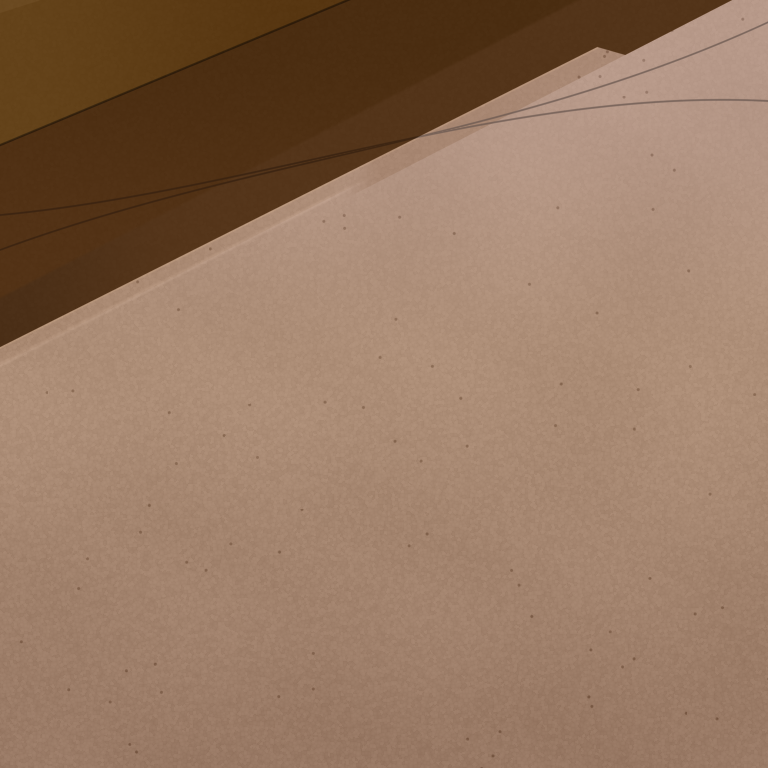
This texture is drawn by a WebGL 2 fragment shader. Its source:

```glsl
#version 300 es
precision highp float;
// Sunlit sandy slab with a stepped diagonal rim, above it a brown shadow and an
// ochre wall, crossed by two thin wires. Straight edges are signed height
// differences, the wires are cubics, and the grain is cellular noise.
uniform vec2 u_resolution;
out vec4 fragColor;

vec2 hash2(vec2 cell) {
    vec3 q = fract(cell.xyx * vec3(0.1031, 0.1030, 0.0973));
    q += dot(q, q.yzx + 33.33);
    return fract((q.xx + q.yz) * q.zy);
}

// Cellular noise: distance to the nearest grain, and that grain's random id
vec2 grains(vec2 p) {
    vec2 cell = floor(p), local = fract(p), nearest = vec2(9.0, 0.0);
    for (int j = -1; j <= 1; j++)
        for (int i = -1; i <= 1; i++) {
            vec2 offset = vec2(i, j);
            vec2 rnd = hash2(cell + offset);
            float dist = length(offset + rnd - local);
            if (dist < nearest.x) nearest = vec2(dist, fract(rnd.x * 7.3 + rnd.y * 13.7));
        }
    return nearest;
}

// Antialiased coverage of the positive side of an edge
float fill(float side, float px) {
    return smoothstep(-px, px, side);
}

// Soft line of the given half width around zero
float stroke(float side, float halfWidth, float px) {
    return 1.0 - smoothstep(max(halfWidth - px, 0.0), halfWidth + px, abs(side));
}

float cubic(float x, vec4 k) {
    return k.x + x * (k.y + x * (k.z + x * k.w));
}

void main() {
    vec2 p = gl_FragCoord.xy / u_resolution;
    float px = 0.8 / min(u_resolution.x, u_resolution.y);

    // Heights of the slab rim and of the step behind it
    float rim = 0.548 + 0.5025 * p.x - p.y;
    float inner = 0.510 + 0.514 * p.x - p.y;
    float stepEnd = 0.939 - 0.286 * (p.x - 0.777) - p.y;
    float sandMask = fill(max(inner, min(rim, stepEnd)), px);

    // Brown shadow with a paler strip beside the slab
    float strip = fill(0.612 + 0.515 * p.x - p.y, px * 3.0);
    vec3 shade = mix(vec3(0.325, 0.197, 0.085), vec3(0.29, 0.175, 0.065),
                     smoothstep(0.65, 1.0, p.y));
    shade = mix(shade, vec3(0.335, 0.212, 0.108), strip * 0.75);
    shade *= 1.0 - 0.12 * strip * smoothstep(0.25, 0.0, p.x);

    // Ochre wall with a lighter top and a dark lower edge
    float wall = p.y - 0.811 - 0.417 * p.x;
    vec3 ochre = mix(vec3(0.39, 0.26, 0.10), vec3(0.34, 0.21, 0.065),
                     smoothstep(0.0, 0.42, p.x));
    ochre = mix(ochre, vec3(0.43, 0.30, 0.14), 0.7 * fill(p.y - 0.983 - 0.32 * p.x, px));
    shade = mix(shade, ochre, fill(wall, px));
    shade *= 1.0 - 0.42 * stroke(wall, 0.0015, px);

    // Sand: paler and pinker towards the top, with broad faint drifts
    vec3 sand = mix(vec3(0.592, 0.468, 0.388), vec3(0.675, 0.553, 0.463),
                    smoothstep(-0.1, 0.58, p.y));
    sand = mix(sand, vec3(0.715, 0.597, 0.535), smoothstep(0.5, 0.93, p.y));
    sand += 0.006 * sin(p.x * 9.0 - p.y * 15.0 + 2.0 * sin(p.x * 5.0 + p.y * 4.0));
    sand += 0.004 * sin(p.x * 21.0 + p.y * 17.0 + sin(p.y * 23.0));

    // Step face, its pale ridge on the left and the lit rim
    float face = fill(-inner, px) * smoothstep(0.44, 0.50, p.x);
    sand = mix(sand, vec3(0.63, 0.495, 0.405), face * 0.65);
    float ridge = 0.525 + 0.506 * p.x - p.y;
    float leftPart = 1.0 - smoothstep(0.42, 0.50, p.x);
    sand = mix(sand, vec3(0.65, 0.52, 0.425), 0.5 * leftPart * fill(-ridge, px));
    sand += 0.035 * leftPart * stroke(ridge, 0.003, px * 2.0);
    sand += vec3(0.05, 0.045, 0.03) * stroke(rim, 0.0025, px) * fill(stepEnd, px);

    // Grain and sparse dark specks
    vec2 fine = grains(p * 230.0);
    vec2 coarse = grains(p * 95.0 + 17.0);
    float grain = (fine.y - 0.5) * 0.030 + (0.45 - fine.x) * 0.025;
    sand += grain * mix(1.0, 0.55, smoothstep(0.35, 0.9, p.y));
    sand -= 0.13 * step(0.988, coarse.y) * (1.0 - smoothstep(0.08, 0.28, coarse.x));
    shade += grain * 0.28;

    vec3 color = mix(shade, sand, sandMask);

    // Wires: faint brown in shadow, grey over the sand
    float wireA = p.y - cubic(p.x, vec4(0.720, 0.0941, 0.3087, -0.2543));
    float wireB = p.y - cubic(p.x, vec4(0.6745, 0.3677, -0.3075, 0.2363));
    float wires = max(stroke(wireA, 0.0012, px), stroke(wireB, 0.0012, px));
    vec3 wireColor = mix(vec3(0.21, 0.125, 0.06), vec3(0.41, 0.34, 0.31), sandMask);
    color = mix(color, wireColor, wires * 0.75);

    fragColor = vec4(clamp(color, 0.0, 1.0), 1.0);
}
```
